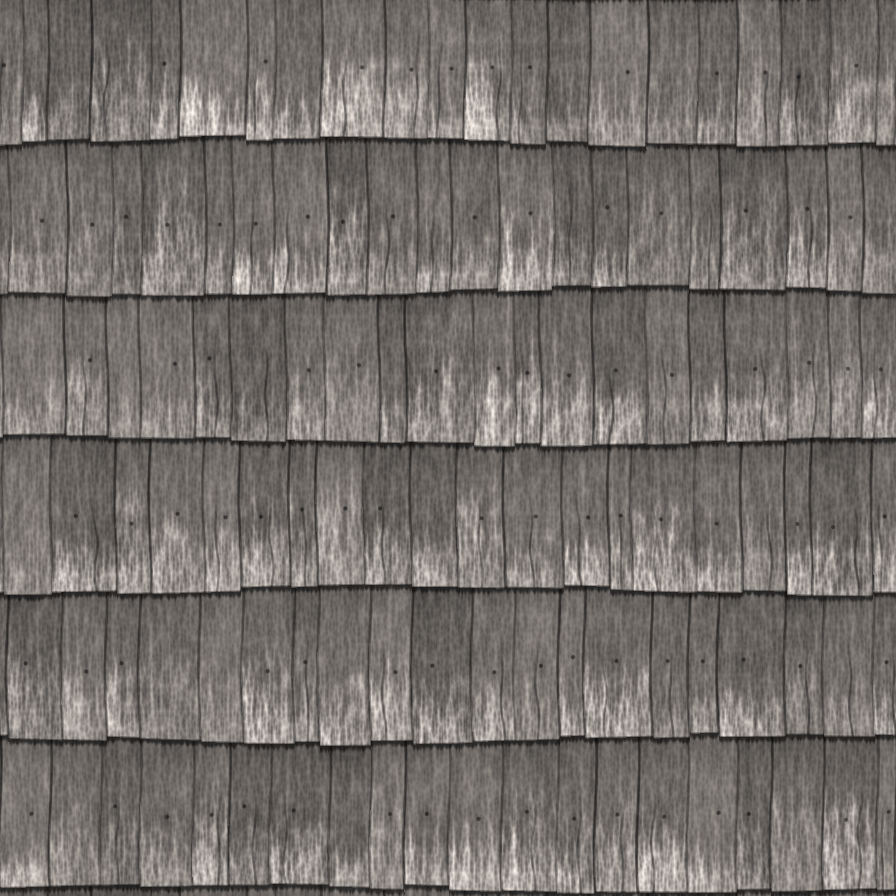
A WebGL 2 fragment shader for this texture:

```glsl
#version 300 es
precision highp float;

uniform vec2 u_resolution;
out vec4 fragColor;

const float ROWS = 6.0;
const float COLUMNS = 20.0;
const float TAU = 6.2831853;

float hash(vec2 p) {
    return fract(sin(dot(p, vec2(127.1, 311.7))) * 43758.5);
}

// Cellular noise: distance to the nearest scattered point
float cells(vec2 p) {
    vec2 base = floor(p);
    float nearest = 2.0;
    for (int j = -1; j <= 1; j++) {
        for (int i = -1; i <= 1; i++) {
            vec2 cell = base + vec2(i, j);
            vec2 point = cell + vec2(hash(cell), hash(cell + 41.3));
            nearest = min(nearest, distance(p, point));
        }
    }
    return nearest;
}

// Random value of one shingle, wrapping at the canvas borders
float shingleHash(float id, float row, float salt) {
    return hash(vec2(mod(id, COLUMNS), mod(row, ROWS)) + salt * 17.3);
}

float seamAt(float id, float row) {
    return id + 0.6 * shingleHash(id, row, 0.0);
}

float shingleId(float s, float row) {
    float id = floor(s);
    return s < seamAt(id, row) ? id - 1.0 : id;
}

// Height of the uneven lower edge of a row, in row units
float edgeHeight(float s, float row) {
    float id = shingleId(s, row);
    float sway = sin(TAU * s / COLUMNS + mod(row, ROWS) * 2.4);
    return row + 0.03 + 0.028 * sway + 0.035 * shingleHash(id, row, 1.0);
}

void main() {
    vec2 uv = gl_FragCoord.xy / u_resolution;
    float px = 1.0 / u_resolution.y;

    // Find the row and the shingle
    float s = uv.x * COLUMNS + 0.03 * sin(TAU * 5.0 * uv.y);
    float y = uv.y * ROWS;
    float row = floor(y);
    if (y < edgeHeight(s, row)) row -= 1.0;
    float v = y - edgeHeight(s, row);
    float below = edgeHeight(s, row + 1.0) - y;
    float id = shingleId(s, row);
    float left = seamAt(id, row);
    float right = seamAt(id + 1.0, row);
    float across = (s - left) / (right - left);

    // Wood grain, broken at every shingle
    float tint = shingleHash(id, row, 2.0);
    vec2 shift = vec2(tint * 53.0, row * 7.0);
    float fibre = cells(uv * vec2(105.0, 9.0) + shift) - 0.45;
    float fine = cells(uv * vec2(250.0, 42.0) + shift) - 0.45;
    float fleck = cells(uv * vec2(230.0, 150.0) + shift) - 0.45;
    float blotch = sin(uv.x * 47.0 + 2.0 * sin(uv.y * 31.0 + tint * 9.0))
                 * sin(uv.y * 39.0 + 2.0 * sin(uv.x * 23.0));
    float tone = 0.455 + 0.09 * (tint - 0.5) + 0.11 * fibre
               + 0.14 * fine + 0.1 * fleck + 0.018 * blotch;

    // Pale weathering that climbs from the lower edge
    float reach = 0.3 + 0.45 * shingleHash(id, row, 3.0);
    float strength = mix(0.35, 1.1, shingleHash(id, row, 4.0));
    float climb = 1.0 - v / reach + 0.75 * fibre + 0.4 * fine + 0.12 * blotch;
    float bleach = smoothstep(0.0, 1.0, climb) * strength * mix(1.2, 0.65, across);
    tone += 0.27 * bleach * (1.0 + 0.7 * fine + 0.5 * fleck);

    // Split in some of the shingles
    float splitX = 0.25 + 0.5 * shingleHash(id, row, 5.0) + 0.03 * sin(v * 14.0 + tint * 20.0);
    float splitDist = abs(across - splitX) * (right - left) / COLUMNS;
    float split = (1.0 - smoothstep(0.0004, 0.001 + px, splitDist))
                * step(0.6, shingleHash(id, row, 6.0))
                * (1.0 - smoothstep(0.3, 0.8, v));
    tone *= 1.0 - 0.35 * split;

    // Nail head with a faint stain below
    vec2 nail = vec2((across - 0.35 - 0.3 * tint) * (right - left) / COLUMNS,
                     (v - 0.46 - 0.08 * shingleHash(id, row, 7.0)) / ROWS);
    float nailed = step(0.25, shingleHash(id, row, 8.0));
    float head = 1.0 - smoothstep(0.0012, 0.0022 + px, length(nail));
    float stain = exp(-dot(nail * vec2(260.0, 90.0), nail * vec2(260.0, 90.0)));
    tone *= 1.0 - nailed * (0.45 * head + 0.1 * stain);

    // Dark gaps between neighbours
    float seamDist = min(s - left, right - s) / COLUMNS;
    float seamId = s - left < right - s ? id : id + 1.0;
    float gap = 1.0 - smoothstep(0.0004, 0.0014 + px, seamDist);
    tone *= 1.0 - gap * mix(0.25, 0.55, shingleHash(seamId, row, 9.0));

    // Shadow under the row above, and the lip of this row
    tone *= 1.0 - 0.2 * exp(-below * 7.0);
    tone *= 1.0 - 0.55 * (1.0 - smoothstep(0.012, 0.045, below + 0.03 * fine));
    tone *= mix(0.45, 1.0, smoothstep(0.0, 0.008 + px * ROWS, v));

    vec3 greyWood = vec3(1.0, 0.955, 0.92);
    vec3 paleWood = vec3(1.0, 0.962, 0.935);
    vec3 color = tone * mix(greyWood, paleWood, clamp(bleach, 0.0, 1.0));
    fragColor = vec4(clamp(color, 0.0, 1.0), 1.0);
}
```
